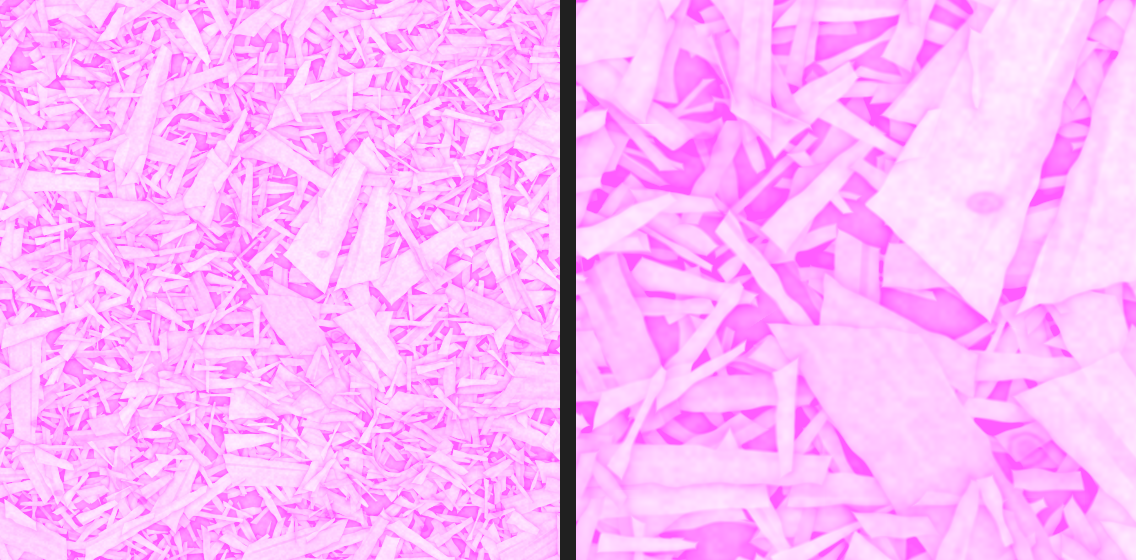
Left, the full canvas; right, a detail of the centre.
Reproduce this texture procedurally as a three.js fragment shader.

```glsl
// Pressed strand board in pale pink: layers of randomly turned wood chips,
// from fine splinters up to broad plates, each with grain, a dark rim and a
// soft shadow. Clumps of splinters, knots and a fine mottle lie on top.

varying vec2 vUv;

const int   LAYERS        = 11;     // nine growing layers, then loose splinters
const float FINE_CELLS    = 27.0;   // chips across the canvas, finest layer
const float COARSE_CELLS  = 7.5;    // chips across the canvas, broadest layer
const float EDGE_SOFT     = 0.0013;
const float RIM_WIDTH     = 0.0022;
const float RIM_DEPTH     = 0.09;
const float SHADOW_WIDTH  = 0.0042;
const float SHADOW_DEPTH  = 0.17;
const float GRAIN_DEPTH   = 0.10;
const float MOTTLE_DEPTH  = 0.11;
const float KNOT_CELLS    = 6.0;
const float KNOT_SHARE    = 0.4;
const float BED_TONE      = 0.64;   // green level beneath all chips
const float CHIP_DARK     = 0.79;
const float CHIP_PALE     = 0.90;

float hash(vec2 p) {
  return fract(sin(dot(p, vec2(127.1, 311.7))) * 43758.5453);
}

vec4 hash4(vec2 p) {
  return vec4(hash(p), hash(p + 17.3), hash(p + 41.9), hash(p + 73.7));
}

float noise(vec2 p) {
  vec2 i = floor(p);
  vec2 f = fract(p);
  f = f * f * (3.0 - 2.0 * f);
  return mix(mix(hash(i), hash(i + vec2(1.0, 0.0)), f.x),
             mix(hash(i + vec2(0.0, 1.0)), hash(i + 1.0), f.x), f.y);
}

vec2 rotate(vec2 p, float angle) {
  float c = cos(angle);
  float s = sin(angle);
  return vec2(c * p.x + s * p.y, c * p.y - s * p.x);
}

float boxDistance(vec2 p, vec2 halfSize) {
  vec2 q = abs(p) - halfSize;
  return length(max(q, 0.0)) + min(max(q.x, q.y), 0.0);
}

// Streaks and thin dark lines running along a chip
float grain(vec2 p, float seed) {
  float streak = noise(vec2(p.x * 22.0, p.y * 210.0) + seed * 91.0);
  float line = noise(vec2(p.x * 9.0, p.y * 130.0) + seed * 57.0);
  return 0.45 * (streak - 0.4) + 0.9 * smoothstep(0.68, 0.95, line);
}

// Lays one chip and its shadow over the tone below
float layChip(float tone, vec2 uv, vec2 id, float cells, float keep, float clumped) {
  vec4 place = hash4(id);
  vec4 form = hash4(id + 131.0);
  vec2 centre = (mod(id, 100.0) - 10.0 + place.xy) / cells;
  float clump = mix(1.0, smoothstep(0.42, 0.72, noise(centre * 7.0)), clumped);
  if (place.z > keep * clump) return tone;

  // Directions lean towards the horizontal
  float turn = 2.0 * place.w - 1.0;
  vec2 p = rotate(uv - centre, 1.57 * turn * pow(abs(turn), 0.35));
  float len = mix(0.45, 0.9, form.x) / cells;
  float wide = len * mix(0.09, 0.36, form.y * form.y);
  if (abs(p.x) > len + 0.03 || abs(p.y) > wide + 0.03) return tone;

  // Slanted ends, tapering sides and a ragged outline
  vec2 q = vec2(p.x + p.y * (form.z - 0.5) * 1.8, p.y);
  wide *= 1.0 - 0.5 * form.w * clamp(q.x / len, -1.0, 1.0);
  float d = boxDistance(q, vec2(len, wide));
  d += (noise(p * 75.0 + form.x * 40.0) - 0.5) * 0.0035;

  float side = mix(0.35, 1.0, smoothstep(-wide, wide, p.y * sign(form.z - 0.5)));
  tone -= SHADOW_DEPTH * side * exp(-max(d, 0.0) / SHADOW_WIDTH);
  float chip = mix(CHIP_DARK, CHIP_PALE, form.w) - GRAIN_DEPTH * grain(p, form.x);
  chip -= RIM_DEPTH * side * exp(min(d, 0.0) / RIM_WIDTH);
  return mix(tone, chip, smoothstep(EDGE_SOFT, -EDGE_SOFT, d));
}

// Darkness of scattered knots: a spot, one ring and a faint halo
float knots(vec2 uv) {
  vec2 cell = floor(uv * KNOT_CELLS);
  vec4 h = hash4(cell + 211.0);
  vec2 p = (fract(uv * KNOT_CELLS) - mix(vec2(0.25), vec2(0.75), h.xy)) / KNOT_CELLS;
  float r = length(p * vec2(0.8, 1.1)) + (noise(uv * 90.0) - 0.5) * 0.004;
  float radius = mix(0.004, 0.011, h.w);
  float spot = 0.16 * smoothstep(radius, radius * 0.3, r);
  float ring = 0.14 * exp(-pow((r - radius) / 0.002, 2.0));
  float halo = 0.07 * exp(-r * r / (radius * radius * 4.0));
  return step(h.z, KNOT_SHARE) * (spot + ring + halo);
}

void main() {
  float tone = BED_TONE;
  for (int i = 0; i < LAYERS; i++) {
    float layer = float(i);
    float size = mod(layer, 9.0) / 8.0;
    float cells = floor(mix(FINE_CELLS, COARSE_CELLS, size));
    float keep = mix(0.85, 0.5, size);
    vec2 home = floor(vUv * cells) + 10.0 + 100.0 * layer;
    for (int y = -1; y <= 1; y++)
      for (int x = -1; x <= 1; x++)
        tone = layChip(tone, vUv, home + vec2(x, y), cells, keep, step(8.5, layer));
  }

  // Knots, fine mottle and broad uneven colour
  tone -= knots(vUv);
  float mottle = 0.55 * noise(vUv * 150.0) + 0.45 * noise(vUv * 310.0 + 9.0);
  tone += MOTTLE_DEPTH * (mottle - 0.5) + 0.05 * (noise(vUv * 9.0) - 0.5);
  gl_FragColor = vec4(1.0, clamp(tone, 0.36, 0.95), 1.0, 1.0);
}
```
